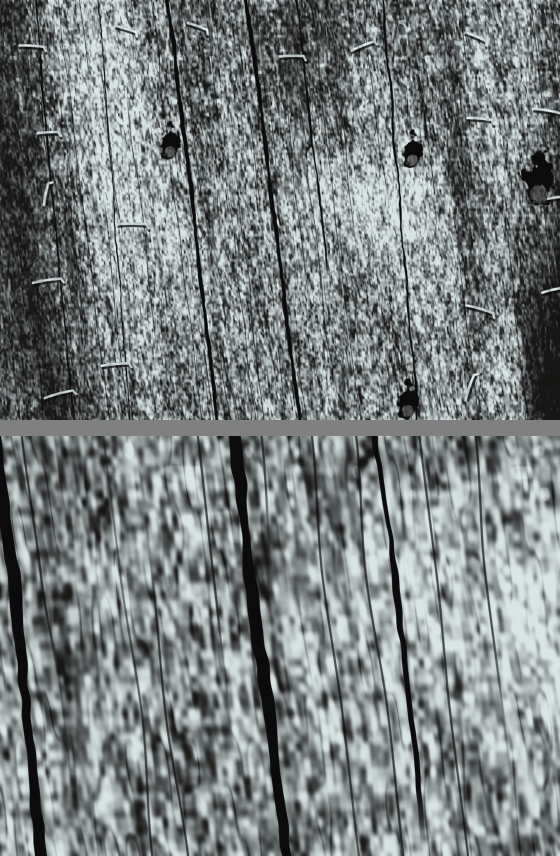
Top, the full canvas; bottom, a detail of the centre.
Give the GLSL for this texture, as a Shadertoy shader.

```glsl
const float LEAN = 0.12;
const vec3 SOOT = vec3(0.045, 0.045, 0.042);
const vec3 STEEL = vec3(0.82, 0.86, 0.87);
const vec3 WOOD_TINT = vec3(0.965, 1.015, 1.02);

float hash(vec2 p) {
    return fract(sin(dot(p, vec2(127.1, 311.7))) * 43758.5453);
}

float noise(vec2 p) {
    vec2 i = floor(p), f = fract(p);
    f = f * f * (3.0 - 2.0 * f);
    float low = mix(hash(i), hash(i + vec2(1, 0)), f.x);
    float high = mix(hash(i + vec2(0, 1)), hash(i + vec2(1, 1)), f.x);
    return mix(low, high, f.y);
}

float blob(vec2 p, vec2 center, vec2 radius) {
    vec2 d = (p - center) / radius;
    return exp(-dot(d, d));
}

float segment(vec2 p, vec2 a, vec2 b) {
    vec2 d = b - a;
    return length(p - a - d * clamp(dot(p - a, d) / dot(d, d), 0.0, 1.0));
}

float fill(float d, float soft) {
    return 1.0 - smoothstep(-soft, soft, d);
}

// Broad light and dark weathering; s is the position across the grain
float weathering(vec2 s, float x) {
    float tone = 0.46 + 0.26 * (noise(s * vec2(30.0, 2.5)) - 0.5);
    tone += 0.16 * (noise(s * vec2(75.0, 5.0)) - 0.5);
    tone -= 0.27 * (1.0 - smoothstep(0.02, 0.17, s.x));
    tone += 0.36 * blob(s, vec2(0.26, 0.75), vec2(0.085, 0.48));
    tone -= 0.21 * blob(s, vec2(0.68, 0.93), vec2(0.32, 0.27));
    tone += 0.34 * blob(s, vec2(0.81, 0.52), vec2(0.14, 0.12));
    tone += 0.24 * blob(s, vec2(0.95, 0.46), vec2(0.06, 0.22));
    tone -= 0.19 * blob(s, vec2(1.05, 0.62), vec2(0.05, 0.42));
    tone += 0.12 * blob(s, vec2(1.16, 0.80), vec2(0.06, 0.30));
    tone += 0.32 * blob(s, vec2(1.08, 0.08), vec2(0.05, 0.14));
    tone -= 0.45 * blob(vec2(x, s.y), vec2(1.33, 0.08), vec2(0.11, 0.30));
    return tone - 0.22 * smoothstep(1.22, 1.34, x);
}

// Dark winding veins between the fibres
float veins(vec2 p) {
    return 1.0 - smoothstep(0.0, 0.17, abs(noise(p) - 0.5));
}

// Fine fibres, specks, patches and veins, roughly centred on zero
float grain(vec2 s) {
    vec2 w = s + vec2(0.006 * (noise(s * vec2(20.0, 14.0)) - 0.5), 0.0);
    float fibres = noise(w * vec2(250.0, 70.0)) - 0.5;
    float specks = noise(w * vec2(190.0, 150.0) + 17.0) - 0.5;
    float patches = noise(w * vec2(62.0, 34.0) + 41.0) - 0.5;
    float lines = 0.42 - veins(w * vec2(125.0, 27.0) + 63.0);
    return 0.52 * fibres + 0.44 * specks + 0.24 * patches + 0.17 * lines;
}

// Each crack: x at the top, lean, half width, lower end
float cracks(vec2 p, float soft) {
    vec4 lines[6] = vec4[6](
        vec4(0.400, 0.120, 0.0054, -0.1), vec4(0.587, 0.128, 0.0048, -0.1),
        vec4(0.708, 0.108, 0.0027, 0.33), vec4(0.911, 0.084, 0.0027, -0.1),
        vec4(0.083, 0.092, 0.0023, -0.1), vec4(0.235, 0.075, 0.0014, -0.1));
    float cover = 0.0;
    for (int i = 0; i < 6; i++) {
        vec4 c = lines[i];
        float wobble = 0.006 * (noise(vec2(float(i) * 7.0, p.y * 9.0)) - 0.5);
        wobble += 0.002 * (noise(vec2(float(i) * 3.0, p.y * 70.0)) - 0.5);
        float width = c.z * (0.6 + 0.55 * noise(vec2(p.y * 22.0, float(i))));
        float d = abs(p.x - c.x - c.y * (1.0 - p.y) - wobble) - width;
        cover = max(cover, fill(d, soft) * smoothstep(c.w, c.w + 0.06, p.y));
    }
    return cover;
}

float hairlines(vec2 s, float soft) {
    float column = floor(s.x * 24.0);
    float at = 0.2 + 0.6 * hash(vec2(column, 3.0));
    float wobble = 0.008 * (noise(vec2(column, s.y * 9.0)) - 0.5);
    float d = abs((fract(s.x * 24.0) - at) / 24.0 + wobble);
    float reach = smoothstep(0.45, 0.6, noise(vec2(column * 5.0, s.y * 3.0)));
    return reach * fill(d - 0.0009, soft);
}

// Ragged notch with a pale splinter at its foot: x dark, y pale
vec2 knot(vec2 p, vec2 size) {
    float rag = 0.9 * (noise(p * 48.0 + 30.0) - 0.5) + 0.35 * (noise(p * 150.0) - 0.5);
    float taper = 1.0 + 0.35 * p.y / size.y;
    float hole = length(p / size * vec2(taper, 1.0)) + rag - 0.9;
    float chip = length((p + vec2(0.0, size.y * 0.7)) / (size * vec2(0.6, 0.35))) + rag - 0.8;
    return vec2(fill(hole, 0.12), fill(chip, 0.2));
}

float staple(vec2 p, float halfSpan) {
    p.y += 1.5 * p.x * p.x;
    float bar = segment(p, vec2(-halfSpan, 0.0), vec2(halfSpan, 0.0));
    float leg = segment(p, vec2(halfSpan, 0.0), vec2(halfSpan + 0.005, -0.009));
    return min(bar, leg) - 0.0029;
}

// Staples scattered one per cell: x metal, y shadow
vec2 staples(vec2 p, float soft) {
    vec2 cell = floor(p / 0.2), center = (cell + 0.5) * 0.2;
    center += 0.1 * (vec2(hash(cell + 5.0), hash(cell + 9.0)) - 0.5);
    float zone = max(step(0.34, abs(center.x - 0.77)), step(0.8, center.y));
    float present = zone * step(0.2, hash(cell + 21.0));
    float turn = 0.8 * (hash(cell + 33.0) - 0.5) + 1.2 * step(0.86, hash(cell + 47.0));
    vec2 q = mat2(cos(turn), -sin(turn), sin(turn), cos(turn)) * (p - center);
    float span = mix(0.02, 0.035, hash(cell + 55.0));
    float metal = fill(staple(q, span), soft);
    float shade = fill(staple(q + vec2(-0.002, 0.006), span), 0.002);
    return present * vec2(metal, shade);
}

void mainImage(out vec4 fragColor, in vec2 fragCoord) {
    vec2 p = fragCoord / iResolution.y;
    float soft = 0.8 / iResolution.y;
    vec2 s = vec2(p.x - LEAN * (1.0 - p.y), p.y);

    // Weathered wood with pale flecks near the top, softly limited in range
    float tone = weathering(s, p.x);
    float light = tone + mix(0.75, 1.2, smoothstep(0.1, 0.45, tone)) * grain(s);
    float fleck = smoothstep(0.76, 0.88, noise(s * vec2(95.0, 58.0) + 70.0));
    light += 0.3 * fleck * smoothstep(0.45, 0.8, p.y);
    light = mix(0.085, 0.88, smoothstep(-0.12, 1.05, light));
    vec3 color = light * mix(vec3(1.03, 1.0, 0.97), WOOD_TINT, smoothstep(0.08, 0.3, light));

    // Splits and knots
    color = mix(color, SOOT, 0.7 * hairlines(s, soft));
    color = mix(color, SOOT, cracks(p, soft));
    vec3 knots[4] = vec3[4](vec3(0.406, 0.665, 0.022), vec3(0.983, 0.645, 0.022),
                            vec3(0.972, 0.05, 0.024), vec3(1.285, 0.58, 0.036));
    for (int i = 0; i < 4; i++) {
        vec2 k = knot(p - knots[i].xy, knots[i].z * vec2(1.0, 1.6));
        color = mix(color, SOOT, k.x);
        color = mix(color, vec3(0.42) * (0.5 + light), 0.7 * k.y);
    }

    // Metal staples
    vec2 pin = staples(p, soft);
    color = mix(color, SOOT, 0.75 * pin.y);
    color = mix(color, STEEL * (0.82 + 0.3 * noise(p * 130.0)), pin.x);
    fragColor = vec4(color, 1.0);
}
```
